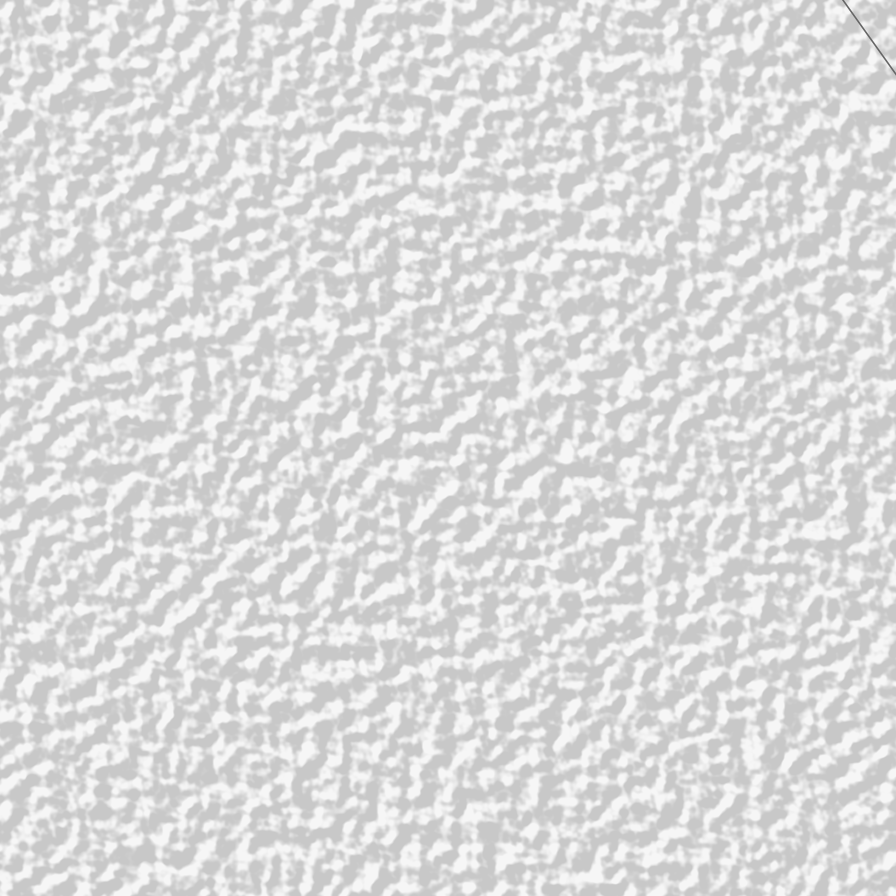
Give the GLSL for this texture, as a three.js fragment shader.

```glsl
varying vec2 vUv;

const vec3 SHADE_GREY = vec3(0.785);
const vec3 LIT_WHITE = vec3(0.965);
const vec3 HAIRLINE_DARK = vec3(0.40);

// Unit gradient at a lattice point
vec2 latticeGradient(vec2 cell) {
  vec3 q = fract(cell.xyx * vec3(0.1031, 0.1030, 0.0973));
  q += dot(q, q.yzx + 33.33);
  float angle = 6.28318 * fract((q.x + q.y) * q.z);
  return vec2(cos(angle), sin(angle));
}

float gradientNoise(vec2 p) {
  vec2 cell = floor(p);
  vec2 f = fract(p);
  vec2 blend = f * f * f * (f * (f * 6.0 - 15.0) + 10.0);
  vec2 right = vec2(1.0, 0.0);
  vec2 up = vec2(0.0, 1.0);
  float a = dot(latticeGradient(cell), f);
  float b = dot(latticeGradient(cell + right), f - right);
  float c = dot(latticeGradient(cell + up), f - up);
  float d = dot(latticeGradient(cell + 1.0), f - 1.0);
  return mix(mix(a, b, blend.x), mix(c, d, blend.x), blend.y);
}

// Plaster relief: a few octaves of fine bumps
float reliefHeight(vec2 p, float frequency) {
  float height = 0.0;
  float amplitude = 1.0;
  for (int i = 0; i < 3; i++) {
    height += amplitude * gradientNoise(p * frequency + float(i) * 37.3);
    frequency *= 1.9;
    amplitude *= 0.48;
  }
  return height;
}

// Height difference across the light direction
float emboss(vec2 p, vec2 lightStep, float frequency) {
  return reliefHeight(p + lightStep, frequency) - reliefHeight(p - lightStep, frequency);
}

float segmentDistance(vec2 p, vec2 a, vec2 b) {
  vec2 ab = b - a;
  float t = clamp(dot(p - a, ab) / dot(ab, ab), 0.0, 1.0);
  return length(p - a - ab * t);
}

void main() {
  // Raking light leaves ridges running up to the right
  float slope = emboss(vUv, vec2(0.0032, -0.0032), 44.0);
  float lit = smoothstep(-0.24, 0.38, slope);
  vec3 color = mix(SHADE_GREY, LIT_WHITE, lit);

  // Fine hairline across the upper right corner
  float hairline = segmentDistance(vUv, vec2(0.935, 1.008), vec2(1.005, 0.910));
  color = mix(HAIRLINE_DARK, color, smoothstep(0.0002, 0.0016, hairline));

  gl_FragColor = vec4(color, 1.0);
}
```
